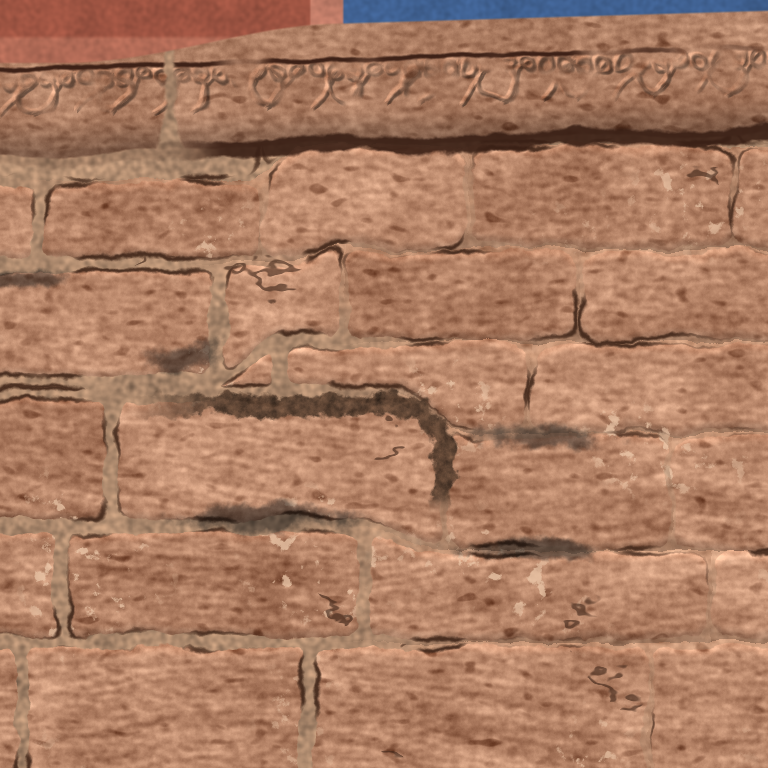
Reproduce this texture procedurally as a Shadertoy shader.

```glsl
// Weathered red sandstone wall with uneven courses under a carved cornice

vec2 hash2(vec2 p) {
  p = vec2(dot(p, vec2(127.1, 311.7)), dot(p, vec2(269.5, 183.3)));
  return fract(sin(p) * 43758.5) * 2. - 1.;
}

// Gradient noise
float noise(vec2 p) {
  vec2 i = floor(p), f = fract(p), u = f * f * (3. - 2. * f), e = vec2(1, 0);
  return mix(mix(dot(hash2(i), f), dot(hash2(i + e), f - e), u.x),
             mix(dot(hash2(i + e.yx), f - e.yx), dot(hash2(i + 1.), f - 1.), u.x), u.y);
}

float fbm(vec2 p) {
  float sum = 0., amp = .6;
  for (int i = 0; i < 5; i++) {
    sum += amp * noise(p);
    p = mat2(1.6, 1.2, -1.2, 1.6) * p + 7.3;
    amp *= .55;
  }
  return sum;
}

// Bedded, pitted sandstone; seed varies tone and tilt from stone to stone
vec3 sandstone(vec2 p, vec2 seed) {
  vec2 h = hash2(seed + 3.7);
  float v = p.y + .2 * h.x * p.x + .025 * noise(p * 5. + seed);
  float bed = noise(vec2(p.x * 4., v * 45.) + seed * 7.) + .9 * noise(vec2(p.x * 9., v * 120.) + seed);
  float tone = .58 + .2 * h.y + .65 * bed * smoothstep(.95, .3, p.y) + .85 * fbm(p * 10. + seed);
  tone += .75 * noise(p * vec2(55, 130)) + .8 * fbm(p * 95.);
  tone -= .7 * smoothstep(.2, .45, noise(p * vec2(40, 75) + 9.));
  return mix(vec3(.58, .39, .29), vec3(.82, .62, .5), clamp(tone, -.8, 1.5));
}

vec3 mortar(vec2 p) {
  return vec3(.68, .54, .43) * (1. + .35 * fbm(p * 25.) + .35 * noise(p * 120.));
}

vec3 wall(vec2 p) {
  // Course lines: height at left, height at right, x of the step
  vec3 courses[7] = vec3[7](vec3(-.04, -.04, .5), vec3(.165, .163, .45), vec3(.315, .283, .53),
    vec3(.487, .435, .57), vec3(.502, .555, .32), vec3(.657, .677, .4), vec3(.765, .812, .36));
  // Upright joints of each course
  vec4 joints[6] = vec4[6](vec4(.027, .4, .845, 2), vec4(.08, .475, .925, 2), vec4(.145, .58, .875, 2),
    vec4(.27, .365, .69, 2), vec4(.285, .45, .755, 2), vec4(.05, .34, .61, .955));
  vec2 q = p + .018 * vec2(fbm(p * 14.), fbm(p * 14. + 40.)) + .005 * fbm(p * 60.);
  vec2 near = vec2(1), id = vec2(0, -1);
  for (int i = 0; i < 7; i++) {
    vec3 c = courses[i];
    float h = q.y - mix(c.x, c.y, smoothstep(c.z - .05, c.z + .05, q.x));
    id.y += step(0., h);
    if (abs(h) < abs(near.y)) near.y = h;
  }
  vec4 cuts = joints[int(clamp(id.y, 0., 5.))];
  for (int k = 0; k < 4; k++) {
    id.x += step(cuts[k], q.x);
    near.x = min(near.x, abs(q.x - cuts[k]));
  }

  // Distance inward from the joints, with rounded stone corners
  float d = .022 - length(max(.022 - abs(near), 0.));
  float thin = smoothstep(.4, .65, p.x + 2. * max(p.y - .55, 0.));
  float w = mix(.01, .004, thin) + .01 * noise(p * 15.);
  vec3 stone = sandstone(p, id * 5. + 1.);
  stone *= 1. - .16 * smoothstep(.014, 0., d - w) * sign(near.y) * smoothstep(.03, .01, abs(near.y));
  float fleck = smoothstep(.12, .25, fbm(p * 42.)) * smoothstep(0., .3, noise(p * 6. + 2.));
  stone = mix(stone, vec3(.93, .79, .67), .75 * fleck);
  vec3 col = mix(mix(mortar(p), stone, .6 * thin), stone, smoothstep(w - .001, w + .001, d));
  if (id.y > 5.5) col = mortar(p);

  // Broken open joints and a few hairline cracks
  float open = smoothstep(0., .2, noise(p * 13. + 5.));
  float crack = open * smoothstep(.001 + .004 * open, .0005, abs(d - w));
  float vein = abs(fbm(p * vec2(5, 9) + 20.)) + .5 * smoothstep(.3, .1, noise(p * 7. + 31.));
  crack = max(crack, .7 * smoothstep(.025, .008, vein));
  col = mix(col, vec3(.25, .15, .1), .9 * crack);

  // Grey smears: centre and half size
  vec4 smears[5] = vec4[5](vec4(.34, .325, .12, .022), vec4(.7, .284, .1, .015),
    vec4(.71, .43, .1, .018), vec4(.03, .637, .08, .014), vec4(.25, .535, .06, .025));
  for (int i = 0; i < 5; i++) {
    float r = length((q - smears[i].xy) / smears[i].zw) + 1.3 * fbm(p * 26.);
    col = mix(col, col * vec3(.56, .58, .6), smoothstep(1.1, .4, r));
  }
  // Black crust hooked over one stone
  vec2 b = abs(q - vec2(.35, .385)) - vec2(.175, .035);
  float hook = abs(length(max(b, 0.)) + min(max(b.x, b.y), 0.) - .052);
  float crust = smoothstep(.017, .011, hook + .022 * fbm(p * 38.));
  crust *= smoothstep(.33, .36, p.y) * smoothstep(.15, .3, p.x);
  return mix(col, vec3(.33, .24, .18) * (1. + 1.1 * fbm(p * 80.)), .92 * crust);
}

// Worn leaf grooves repeating along the frieze
float carving(vec2 p) {
  vec2 m = vec2((fract(p.x / .1) - .5) * .1, p.y - .874) + .016 * vec2(noise(p * 23.), noise(p * 31.));
  float scroll = abs(length(m) - .022);
  float stem = abs(abs(m.x - .8 * m.y) - .022) + max(abs(m.y) - .026, 0.);
  float bud = abs(length(vec2((fract(p.x / .025) - .5) * .025, m.y - .02)) - .009);
  return smoothstep(.005, .001, min(min(scroll, stem), bud)) * smoothstep(-.25, .15, noise(p * 27.));
}

void mainImage(out vec4 fragColor, in vec2 fragCoord) {
  vec2 p = fragCoord / iResolution.xy;
  vec2 s = p - vec2(0, .03 * p.x) + .007 * vec2(fbm(p * 20.), fbm(p * 20. + 9.));
  float bottom = .799 + .022 * noise(vec2(p.x * 6., 3));

  // Cornice: carved frieze, groove, broken gap and cast shadow
  vec3 cornice = sandstone(p, vec2(20, 4)) * mix(.72, .95, smoothstep(bottom, .85, s.y));
  float band = smoothstep(.838, .846, s.y) * smoothstep(.91, .904, s.y);
  cornice *= 1. + band * (.25 * carving(s + vec2(.004, -.004)) - .42 * carving(s));
  float groove = smoothstep(.005, .001, abs(s.y - .909)) * smoothstep(-.3, 0., noise(p * 9.));
  cornice = mix(cornice, vec3(.24, .13, .09), groove);
  float gap = abs(s.x - .222) - .006 - .3 * max(.84 - s.y, 0.) + .01 * fbm(p * 40.);
  cornice = mix(mortar(p) * .92, cornice, smoothstep(-.003, .004, gap));
  vec3 col = mix(wall(p), cornice, smoothstep(bottom - .002, bottom + .002, s.y));
  float shade = smoothstep(.013, .007, abs(s.y - bottom + .002) + .014 * fbm(p * 22.));
  col = mix(col, vec3(.22, .12, .08), shade * mix(.15, .9, smoothstep(.22, .3, p.x)));

  // Painted panels above: red with a pale border, then blue
  float sill = mix(.918, .956 + .03 * p.x, smoothstep(.08, .43, p.x));
  vec3 red = mix(vec3(.62, .33, .26), vec3(.76, .49, .41), smoothstep(.402, .406, p.x));
  red = mix(vec3(.7, .42, .34), red, smoothstep(.948, .955, p.y));
  vec3 panel = mix(red, vec3(.25, .38, .57), smoothstep(.445, .449, p.x));
  panel *= 1. + .2 * fbm(p * 22.) + .15 * noise(p * 130.);
  col = mix(col, panel, smoothstep(sill - .002, sill + .002, p.y));
  fragColor = vec4(clamp(col, 0., 1.), 1);
}
```
